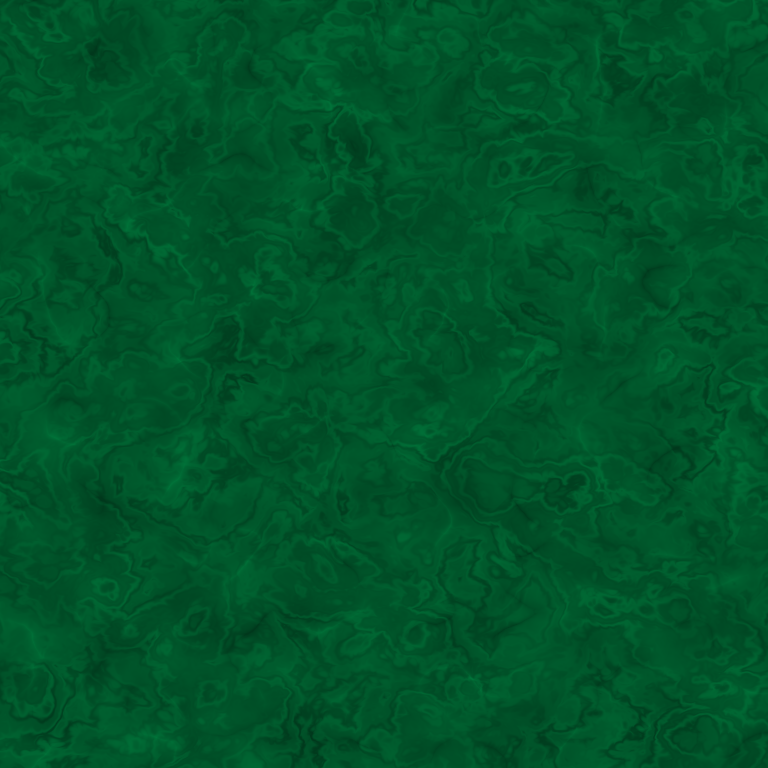
A Shadertoy shader for this texture:

```glsl
float hash(vec2 cell) {
    return fract(sin(dot(cell, vec2(127.1, 311.7))) * 43758.5453);
}

float cornerSlope(vec2 cell, vec2 offset) {
    float angle = 6.2832 * hash(cell);
    return dot(vec2(cos(angle), sin(angle)), offset);
}

// Gradient noise, roughly -0.7 to 0.7
float noise(vec2 p) {
    vec2 cell = floor(p), f = fract(p);
    vec2 blend = f * f * f * (f * (f * 6.0 - 15.0) + 10.0);
    vec2 right = vec2(1, 0), up = vec2(0, 1);
    return mix(
        mix(cornerSlope(cell, f), cornerSlope(cell + right, f - right), blend.x),
        mix(cornerSlope(cell + up, f - up), cornerSlope(cell + 1.0, f - 1.0), blend.x),
        blend.y);
}

// x: smooth layered noise, y: folded noise with sharp creases
vec2 layeredNoise(vec2 p) {
    vec2 sum = vec2(0);
    float amplitude = 1.0;
    for (int octave = 0; octave < 4; octave++) {
        float n = noise(p);
        sum += amplitude * vec2(n, abs(n));
        p = mat2(1.6, 1.2, -1.2, 1.6) * p + 17.3;
        amplitude *= 0.5;
    }
    return sum;
}

void mainImage(out vec4 fragColor, in vec2 fragCoord) {
    vec2 p = fragCoord / iResolution.y * vec2(1.0, 1.2);

    // Ragged distortion of the stone
    vec2 warp = vec2(layeredNoise(p * 10.0 + 31.0).x, layeredNoise(p * 10.0 + 73.0).x);
    vec2 stone = p + 0.015 * warp;

    // Mineral bands follow the contours of the creased height
    vec2 layers = layeredNoise(stone * 10.0 + 5.0);
    float height = 6.0 * layers.y + 7.0 * noise(stone * 6.0 + 47.0);
    float bands = 0.6 * sin(3.0 * height) + 0.4 * sin(5.3 * height + 1.0);
    float bandStrength = 0.043 + 0.05 * noise(p * 8.0 + 63.0);
    float clouds = layeredNoise(stone * 11.0 + 111.0).x;

    // Sparse thin veins, light in some regions and dark in others
    float vein = exp(-28.0 * abs(noise(stone * 9.0 + 57.0)));
    float veinTone = noise(p * 11.0 + 91.0);

    float green = 0.327 + bandStrength * bands + 0.055 * clouds
                + 0.03 * layers.x + 0.15 * vein * veinTone;
    green = clamp(green, 0.22, 0.45);
    fragColor = vec4(0.0, green, green * 0.495, 1.0);
}
```
